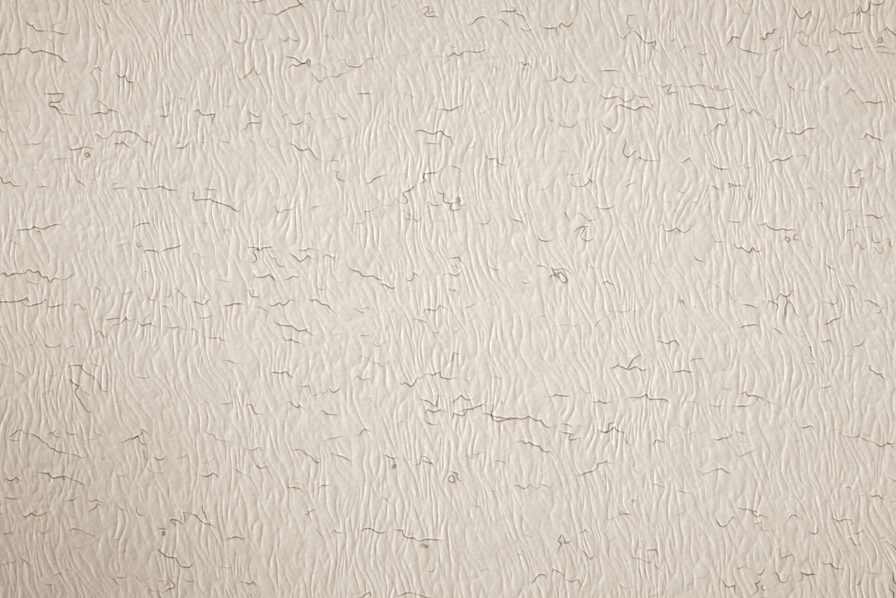
Give the GLSL for this texture, as a WebGL 1 fragment shader.

```glsl
precision highp float;
// Cream plaster wall with fine, dense brush ridges that lean a little to the left
// as they rise. A height field of sheared ridged noise is lit from the upper left;
// masked contour lines add short flake edges, and a soft vignette dims the borders.

uniform vec2 u_resolution;

const vec3 SHADE_COLOR = vec3(0.73, 0.68, 0.62);
const vec3 LIGHT_COLOR = vec3(0.90, 0.87, 0.83);
const vec2 LIGHT_DIR = vec2(-0.86, 0.51);
const float RELIEF_STEP = 0.0014;
const float RELIEF_GAIN = 0.165;
const float CRACK_WIDTH = 0.0014;

vec2 hashGradient(vec2 cell) {
  vec3 h = fract(cell.xyx * vec3(0.1031, 0.1030, 0.0973));
  h += dot(h, h.yzx + 33.33);
  float angle = 6.2832 * fract((h.x + h.y) * h.z);
  return vec2(cos(angle), sin(angle));
}

float corner(vec2 cell, vec2 f, vec2 offset) {
  return dot(hashGradient(cell + offset), f - offset);
}

// Gradient noise, roughly -0.7 to 0.7
float noise(vec2 p) {
  p += 100.0;
  vec2 cell = floor(p);
  vec2 f = p - cell;
  vec2 u = f * f * f * (f * (f * 6.0 - 15.0) + 10.0);
  float low = mix(corner(cell, f, vec2(0.0)), corner(cell, f, vec2(1.0, 0.0)), u.x);
  float high = mix(corner(cell, f, vec2(0.0, 1.0)), corner(cell, f, vec2(1.0)), u.x);
  return mix(low, high, u.y);
}

// Narrow crests along the zero lines of the noise
float ridge(vec2 p) {
  float crest = max(1.0 - 2.0 * abs(noise(p)), 0.0);
  return crest * crest;
}

// Slanted, wandering coordinates that the brush strokes follow
vec2 strokeSpace(vec2 p, float slant) {
  float sway = 0.04 * noise(p * 4.0) + 0.017 * noise(p * 12.0 + 7.0);
  float wobble = 0.003 * noise(p * 36.0 + 3.0);
  return vec2(p.x + slant * p.y + sway + wobble, p.y + 0.02 * noise(p * 12.0 + 19.0));
}

// Two sets of strokes with different slants, each fading in and out
float plasterHeight(vec2 p, float crumble) {
  vec2 steep = strokeSpace(p, 0.06);
  vec2 leaning = strokeSpace(p, 0.36);
  float patches = smoothstep(-0.2, 0.25, noise(leaning * vec2(24.0, 12.0) + 41.0));
  float strokes = mix(0.9, 0.2, patches) * ridge(steep * vec2(78.0, 18.0));
  strokes += mix(0.2, 1.0, patches) * ridge(leaning * vec2(58.0, 16.0) + 23.0);
  float fine = 0.4 * noise(leaning * vec2(135.0, 48.0) + 5.0);
  float lumps = 0.8 * ridge(leaning * vec2(62.0, 40.0) + 61.0);
  float grain = 0.22 * noise(p * vec2(150.0, 130.0) + 9.0);
  return mix(strokes, 0.5 * strokes + lumps, crumble) + fine + grain;
}

float relief(vec2 p, float crumble) {
  vec2 offset = LIGHT_DIR * RELIEF_STEP;
  return plasterHeight(p - offset, crumble) - plasterHeight(p + offset, crumble);
}

// Wavy, scalloped levels whose contours become flake edges
float crackLevel(vec2 p, float rows, float seed) {
  float wave = 0.06 * noise(p * 4.0 + seed) + 0.04 * noise(p * 14.0 + seed);
  float scallop = 0.03 * abs(noise(p * 31.0 + seed)) + 0.006 * noise(p * 75.0);
  return rows * (p.y + 0.08 * p.x + wave + scallop);
}

// Dark line with a pale lip above it, broken into short pieces
float crackShade(vec2 p, float rows, float seed) {
  float e = 0.001;
  float level = crackLevel(p, rows, seed);
  vec2 slope = vec2(crackLevel(p + vec2(e, 0.0), rows, seed),
                    crackLevel(p + vec2(0.0, e), rows, seed)) - level;
  float d = (fract(level) - 0.5) * e / max(length(slope), 0.5 * rows * e);
  float dark = exp(-pow(abs(d) / CRACK_WIDTH, 2.0));
  float lip = exp(-pow(abs(d - 2.2 * CRACK_WIDTH) / CRACK_WIDTH, 2.0));
  float pieces = noise(p * vec2(27.0, 25.0) + seed * 3.0) + 0.7 * noise(p * 5.0 + seed);
  float mask = smoothstep(0.05, 0.5, pieces);
  return mask * (0.05 * lip - 0.22 * dark);
}

// Overall brightness: pale middle, dim borders, dimmest at the lower left
float wallLight(vec2 uv) {
  vec2 c = uv - vec2(0.54, 0.54);
  float lowerLeft = 1.0 - smoothstep(0.0, 0.55, length(uv * vec2(1.2, 0.8)));
  return 0.884 - 0.18 * dot(c, c) - 0.07 * lowerLeft;
}

void main() {
  vec2 p = gl_FragCoord.xy / u_resolution.y;
  vec2 uv = gl_FragCoord.xy / u_resolution;

  float crumble = 0.7 * smoothstep(0.05, 0.4, noise(p * 3.2 + 12.0));
  float tone = wallLight(uv) + 0.012 * noise(p * 9.0 + 31.0);
  tone -= RELIEF_GAIN * relief(p, crumble);

  for (int i = 0; i < 3; i++) {
    float layer = float(i);
    tone += crackShade(p, 9.0 + 3.0 * layer, 17.0 + 29.0 * layer);
  }

  float mixAmount = (tone - SHADE_COLOR.r) / (LIGHT_COLOR.r - SHADE_COLOR.r);
  vec3 color = mix(SHADE_COLOR, LIGHT_COLOR, mixAmount);
  gl_FragColor = vec4(clamp(color, 0.0, 1.0), 1.0);
}
```
